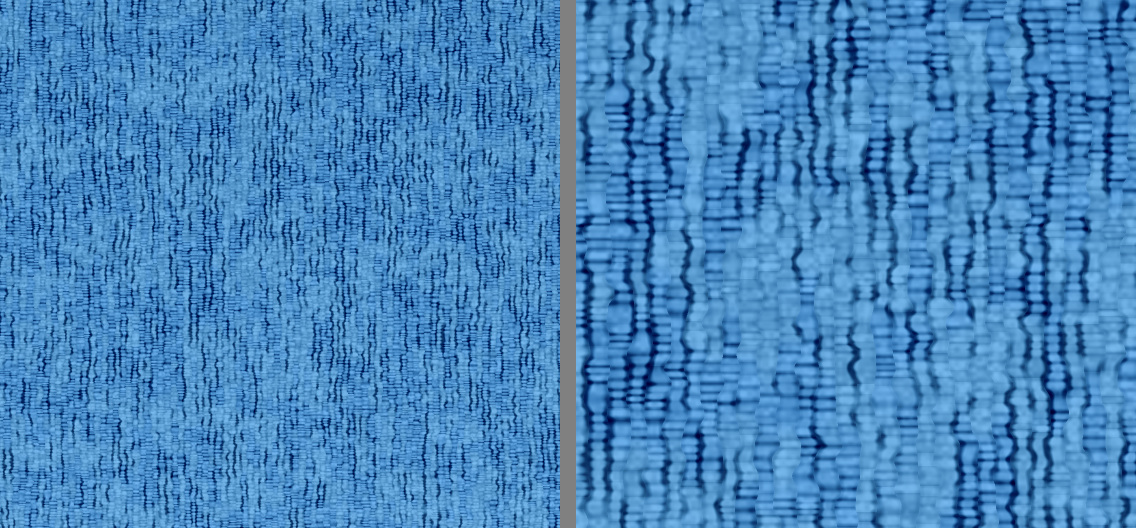
Left, the full canvas; right, a detail of the centre.
Reproduce this texture procedurally as a WebGL 1 fragment shader.

```glsl
precision highp float;
// Blue chenille cloth: beaded vertical cords, ribbed patches and dark broken gaps.

uniform vec2 u_resolution;

const float CORDS = 88.0;         // cords across the canvas width
const float BEADS = 160.0;        // beads per canvas width, along a cord
const float CORD_WANDER = 0.42;   // slow sideways drift, in cords
const float BEAD_JITTER = 0.26;   // sideways shift of single beads, in cords
const float BASE_TONE = 4.6;      // position on the palette ramp, 0 to 5
const float GAP_SHADE = 0.6;
const float OPEN_GAP_SHADE = 4.0;
const float RIB_SHADE = 0.25;
const float RIB_STITCH = 2.0;
const float BEAD_STITCH = 0.65;
const float BEAD_VARIATION = 1.1;
const float GRAIN = 1.3;
const float LIGHT_FALLOFF = 0.5;  // darkening towards the top

const vec3 NAVY  = vec3(0.05, 0.21, 0.43);
const vec3 DEEP  = vec3(0.11, 0.33, 0.55);
const vec3 STEEL = vec3(0.18, 0.43, 0.65);
const vec3 MID   = vec3(0.25, 0.51, 0.74);
const vec3 SKY   = vec3(0.33, 0.59, 0.81);
const vec3 PALE  = vec3(0.42, 0.68, 0.90);
const vec3 PALE_TINT = vec3(0.010, 0.008, -0.010);
const vec3 RIB_TINT  = vec3(-0.012, -0.006, 0.012);

float hash(vec2 p) {
  vec3 q = fract(p.xyx * 0.1031);
  q += dot(q, q.yzx + 33.33);
  return fract((q.x + q.y) * q.z);
}

float noise(vec2 p) {
  vec2 cell = floor(p);
  vec2 f = fract(p);
  f = f * f * (3.0 - 2.0 * f);
  float low = mix(hash(cell), hash(cell + vec2(1.0, 0.0)), f.x);
  float high = mix(hash(cell + vec2(0.0, 1.0)), hash(cell + 1.0), f.x);
  return mix(low, high, f.y);
}

vec3 ramp(float tone) {
  float t = clamp(tone, 0.0, 5.0);
  vec3 c = mix(NAVY, DEEP, clamp(t, 0.0, 1.0));
  c = mix(c, STEEL, clamp(t - 1.0, 0.0, 1.0));
  c = mix(c, MID, clamp(t - 2.0, 0.0, 1.0));
  c = mix(c, SKY, clamp(t - 3.0, 0.0, 1.0));
  c = mix(c, PALE, clamp(t - 4.0, 0.0, 1.0));
  return c + 0.06 * (tone - t);
}

vec3 cloth(vec2 p) {
  // Nearly straight cords whose beads sit a little off line
  float wander = noise(p * vec2(16.0, 9.0)) - 0.5;
  float jitter = noise(p * vec2(88.0, 110.0) + 17.0) - 0.5;
  float across = p.x * CORDS + 2.0 * (CORD_WANDER * wander + BEAD_JITTER * jitter);
  float cord = floor(across);
  float offset = abs(fract(across) - 0.5);

  // Beads along each cord, with stitches of uneven depth between them
  float along = p.y * BEADS + 7.0 * hash(vec2(cord, 3.0));
  along += 1.6 * noise(vec2(cord + 90.0, p.y * 60.0));
  float bead = floor(along);
  float stitch = pow(0.5 + 0.5 * cos(6.2832 * fract(along)), 1.8);
  float depth = 0.2 + 1.7 * hash(vec2(cord + 33.0, floor(along + 0.5)));

  // Raised pale cords against recessed ribbed patches
  float streak = 0.6 * noise(vec2(cord + 20.0, p.y * 17.0))
               + 0.4 * noise(vec2(cord + 320.0, p.y * 48.0));
  float patches = 0.5 * noise(p * vec2(11.0, 15.0) + 5.0)
                + 0.5 * noise(p * vec2(26.0, 42.0) + 31.0);
  float raised = smoothstep(0.38, 0.60, mix(streak, patches, 0.5));

  // Gaps between cords: a few long dark runs and many short breaks
  float seam = floor(across + 0.5);
  float run = 0.52 * noise(vec2(seam + 140.0, p.y * 17.0))
            + 0.48 * noise(vec2(seam + 260.0, p.y * 95.0));
  float open = smoothstep(0.38, 0.80, run);
  float gap = smoothstep(0.20, 0.46, offset + 0.08 * stitch);

  // Combine the shading into one tone
  float tone = BASE_TONE;
  tone -= gap * (GAP_SHADE + OPEN_GAP_SHADE * open);
  tone -= (1.0 - raised) * (RIB_SHADE + RIB_STITCH * stitch * depth);
  tone -= raised * BEAD_STITCH * stitch * depth;
  tone += BEAD_VARIATION * (hash(vec2(cord + 11.0, bead + 57.0)) - 0.5);
  tone += GRAIN * (noise(p * vec2(300.0, 340.0)) - 0.5);
  tone -= LIGHT_FALLOFF * (p.y - 0.47) * (0.7 + 0.6 * p.x);
  return ramp(tone) + mix(RIB_TINT, PALE_TINT, raised);
}

void main() {
  // Four samples per pixel smooth the fine weave
  vec3 color = vec3(0.0);
  for (int i = 0; i < 4; i++) {
    float k = float(i);
    vec2 shift = 0.5 * vec2(mod(k, 2.0), floor(k * 0.5)) - 0.25;
    color += cloth((gl_FragCoord.xy + shift) / u_resolution.x);
  }
  gl_FragColor = vec4(clamp(color * 0.25, 0.0, 1.0), 1.0);
}
```
